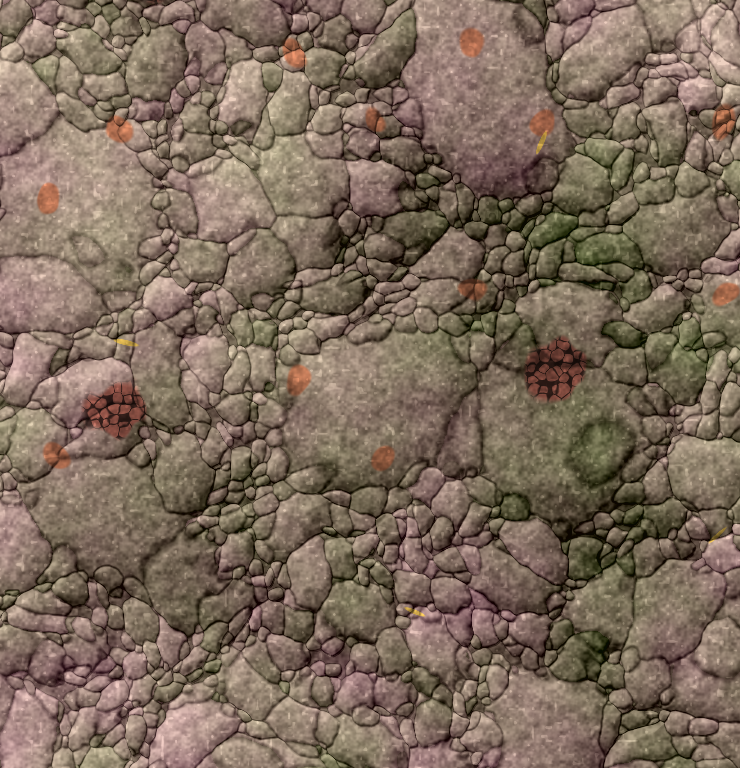
Give the GLSL for this texture, as a Shadertoy shader.

```glsl
// Reef rubble seen from above: warped, rounded stones of four sizes are piled
// into a height field, then lit from the upper left, darkened in the crevices,
// speckled with grain and dotted with rust crusts, knobbly coral and slivers.

const vec3 DEEP_BROWN = vec3(0.20, 0.14, 0.11);
const vec3 PALE_STONE = vec3(0.76, 0.67, 0.60);
const vec3 MAUVE_SHIFT = vec3(0.05, -0.05, 0.06);
const vec3 RUST = vec3(0.56, 0.31, 0.20);
const vec3 CORAL_DARK = vec3(0.13, 0.06, 0.05);
const vec3 CORAL_LIGHT = vec3(0.48, 0.26, 0.22);
const vec3 YELLOW = vec3(0.74, 0.60, 0.22);
const vec2 LIGHT_DIR = vec2(-0.51, 0.86);

float hash(vec2 p) {
    vec3 q = fract(p.xyx * 0.1031);
    q += dot(q, q.yzx + 33.33);
    return fract((q.x + q.y) * q.z);
}

vec2 hash2(vec2 p) {
    return vec2(hash(p), hash(p + 57.0));
}

float noise(vec2 p) {
    vec2 i = floor(p), f = fract(p);
    f *= f * (3.0 - 2.0 * f);
    vec2 e = vec2(1.0, 0.0);
    return mix(mix(hash(i), hash(i + e.xy), f.x),
               mix(hash(i + e.yx), hash(i + e.xx), f.x), f.y);
}

float fbm(vec2 p) {
    float sum = 0.0, amp = 0.5;
    for (int i = 0; i < 5; i++) {
        sum += amp * noise(p);
        p = mat2(1.6, 1.2, -1.2, 1.6) * p + 7.3;
        amp *= 0.5;
    }
    return sum / 0.97;
}

vec2 rotate(vec2 p, float angle) {
    float c = cos(angle), s = sin(angle);
    return vec2(c * p.x - s * p.y, s * p.x + c * p.y);
}

float blob(vec2 p, vec2 center, float radius) {
    vec2 d = (p - center) / radius;
    return exp(-dot(d, d));
}

// pile holds the top height, the height just beneath it and the top stone's id
void addStones(inout vec3 pile, vec2 p, float scale, float cover, float thickness, float seed) {
    vec2 q = p * scale, cell = floor(q);
    for (int j = -1; j <= 1; j++)
    for (int i = -1; i <= 1; i++) {
        vec2 id = cell + vec2(i, j), key = id + seed;
        if (hash(key + 11.0) > cover) continue;
        vec2 d = q - id - 0.15 - 0.7 * hash2(key);
        d = rotate(d, 6.283 * hash(key + 5.0));
        d.y *= mix(1.0, 1.7, hash(key + 31.0));
        float size = mix(0.45, 0.75, hash(key + 23.0));
        float r = mix(length(d), max(abs(d.x), abs(d.y)), 0.4) / size;
        float height = thickness * (1.0 - r * r * r + 0.6 * hash(key + 41.0));
        if (height > pile.x) pile = vec3(height, pile.x, hash(key + 71.0));
        else pile.y = max(pile.y, height);
    }
}

// Returns height, gap to the stone beneath and stone id
vec3 surface(vec2 p) {
    vec2 warped = p + 0.075 * (vec2(fbm(p * 7.0), fbm(p * 7.0 + 31.0)) - 0.5);
    vec3 pile = vec3(0.0, -0.004, 0.5);
    addStones(pile, warped, 5.0, 0.45, 0.045, 17.0);
    addStones(pile, warped, 11.0, 0.60, 0.034, 161.0);
    addStones(pile, warped, 24.0, 0.80, 0.022, 307.0);
    addStones(pile, warped, 48.0, 0.90, 0.012, 523.0);
    float roughness = 0.022 * fbm(p * 24.0);
    return vec3(pile.x + roughness, pile.x - pile.y, pile.z);
}

// Mask of sparse ragged spots, one per chosen grid cell
float spots(vec2 p, float scale, float cover, float radius, float stretch, float seed) {
    vec2 q = p * scale, key = floor(q) + seed;
    vec2 d = fract(q) - 0.3 - 0.4 * hash2(key);
    d = rotate(d, 6.283 * hash(key + 9.0));
    d.y *= stretch;
    float edge = radius * (0.65 + 0.7 * noise(p * 45.0));
    return step(hash(key + 3.0), cover) * (1.0 - smoothstep(0.75 * edge, edge, length(d)));
}

void mainImage(out vec4 fragColor, in vec2 fragCoord) {
    vec2 p = fragCoord / iResolution.y;
    vec3 stone = surface(p);
    float stepSize = 0.003;
    float slope = (stone.x - surface(p + LIGHT_DIR * stepSize).x) / stepSize;

    // Broad light and dark areas
    vec2 drift = p + 0.25 * (vec2(fbm(p * 5.0 + 3.0), fbm(p * 5.0 + 19.0)) - 0.5);
    float shade = blob(drift, vec2(0.68, 0.65), 0.20) + 0.8 * blob(drift, vec2(0.80, 0.27), 0.13)
                + 0.5 * blob(drift, vec2(0.03, 0.66), 0.09);
    float tone = 0.62 - 0.36 * shade + 0.40 * blob(drift, vec2(0.93, 0.96), 0.08);
    tone += 0.6 * (fbm(p * 3.5 + 40.0) - 0.5) + 0.22 * (stone.z - 0.5);

    // Relief, crevices and grain
    float crevice = 1.0 - smoothstep(0.0, 0.008, stone.y);
    tone += 0.22 * clamp(slope, -1.3, 1.3) + 3.0 * (stone.x - 0.05) - 0.36 * crevice;
    tone += 0.28 * (noise(p * 260.0) - 0.5) + 0.25 * (noise(p * 130.0 + 9.0) - 0.5);
    tone += 0.25 * smoothstep(0.78, 0.95, noise(p * 170.0 + 50.0));
    tone = clamp(tone, -0.25, 1.3);

    // Mauve crust on pale stones, olive turf in the shade
    vec3 color = mix(DEEP_BROWN, PALE_STONE, tone);
    float mauve = 1.6 * (fbm(p * 9.0 + 70.0) - 0.5) + 0.5 * (stone.z - 0.5) - 0.3 * shade;
    color += MAUVE_SHIFT * mauve;

    // Small growths
    float lighting = 0.55 + 0.9 * max(tone, 0.0);
    color = mix(color, RUST * lighting, 0.75 * spots(p, 9.0, 0.13, 0.20, 1.4, 83.0));
    vec3 knobs = vec3(0.0);
    addStones(knobs, p, 70.0, 0.95, 0.014, 211.0);
    vec3 coral = mix(CORAL_DARK, CORAL_LIGHT, smoothstep(0.0, 0.009, knobs.x - knobs.y));
    color = mix(color, coral * lighting, 0.9 * spots(p, 3.2, 0.30, 0.14, 1.1, 29.0));
    color = mix(color, YELLOW * lighting, 0.8 * spots(p, 8.0, 0.08, 0.13, 5.0, 131.0));

    fragColor = vec4(clamp(color, 0.0, 1.0), 1.0);
}
```
